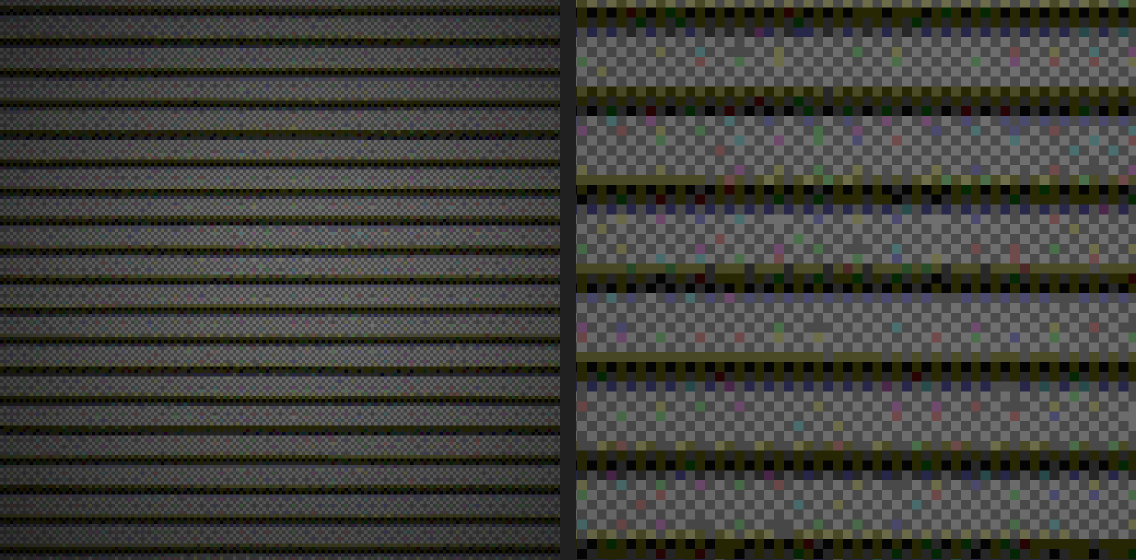
Left: the whole. Right: its middle third, enlarged.
Reproduce this pattern procedurally as a Shadertoy shader.

```glsl
// Dim grey screen crossed by dark horizontal scan bands, drawn in coarse square cells.
// Each colour channel gets a band profile plus noise, is ordered-dithered to a few
// levels by a 4x4 Bayer matrix, and is then shaded by an off-centre vignette.

const float CELLS        = 512.0 / 3.0;        // dither cells along the canvas height
const float BAND_PERIOD  = 0.0535;             // distance between dark bands
const float BAND_START   = 0.0165;             // centre of the lowest band
const vec2  BAND_WIDTH   = vec2(0.6, 2.1);     // dark core and outer edge, in cells
const float BAND_WOBBLE  = 0.0022;
const vec3  BODY_LEVEL   = vec3(2.5, 2.5, 2.49);
const vec3  BAND_LEVEL   = vec3(0.72, 0.74, 0.25);
const vec3  BAND_SHIFT   = vec3(0.0, 0.0, 0.3); // colour fringe, in cells
const float LEVEL_STEP   = 0.14;               // brightness of one dither level
const vec3  BLACK        = vec3(0.018, 0.016, 0.016);
const float GRAIN        = 0.09;               // noise per cell and channel
const float MOTTLE       = 0.07;               // slow drift of tone
const vec2  LIGHT_CENTRE = vec2(0.56, 0.53);
const float FALLOFF      = 1.4;
const float EDGE_FADE    = 0.25;               // tone lost before dithering
const int   SAMPLES      = 2;                  // antialiasing samples per axis

vec3 hash3(vec2 p) {
    vec3 q = fract(p.xyx * vec3(0.1031, 0.1030, 0.0973));
    q += dot(q, q.yxz + 33.33);
    return fract((q.xxy + q.yzz) * q.zyx);
}

vec2 gradientAt(vec2 p) {
    float angle = 6.28319 * hash3(p).x;
    return vec2(cos(angle), sin(angle));
}

float gradientNoise(vec2 p) {
    vec2 i = floor(p), f = fract(p);
    vec2 u = f * f * f * (f * (f * 6.0 - 15.0) + 10.0);
    vec2 e = vec2(1.0, 0.0);
    float a = dot(gradientAt(i), f);
    float b = dot(gradientAt(i + e.xy), f - e.xy);
    float c = dot(gradientAt(i + e.yx), f - e.yx);
    float d = dot(gradientAt(i + e.xx), f - e.xx);
    return mix(mix(a, b, u.x), mix(c, d, u.x), u.y);
}

// Recursive Bayer matrix, thresholds centred within 0..1
float bayer2(vec2 p) {
    p = mod(floor(p), 2.0);
    return mod(2.0 * p.x + 3.0 * p.y, 4.0);
}

float bayer4(vec2 p) {
    return (4.0 * bayer2(p) + bayer2(p * 0.5) + 0.5) / 16.0;
}

float vignette(vec2 p) {
    vec2 d = p - LIGHT_CENTRE;
    return exp(-FALLOFF * dot(d, d));
}

// Undithered tone of each channel, in dither levels
vec3 bandTone(vec2 p) {
    float sag = 0.007 * exp(-pow(abs(p.y - 0.77) / 0.13, 2.0));
    float y = p.y + sag + BAND_WOBBLE * gradientNoise(p * vec2(4.0, 19.0));
    float phase = (y - BAND_START) / BAND_PERIOD;
    float offset = (fract(phase + 0.5) - 0.5) * BAND_PERIOD * CELLS;
    vec3 body = smoothstep(BAND_WIDTH.x, BAND_WIDTH.y, abs(vec3(offset) - BAND_SHIFT));
    return mix(BAND_LEVEL, BODY_LEVEL, body);
}

vec3 screenColour(vec2 p) {
    vec2 cell = floor(p * CELLS + 0.0001);
    vec2 centre = (cell + 0.5) / CELLS;

    // Tone, slow mottling and grain
    vec3 tone = bandTone(centre);
    tone += MOTTLE * vec3(gradientNoise(centre * 7.0),
                          gradientNoise(centre * 7.0 + 31.0),
                          gradientNoise(centre * 7.0 + 67.0));
    tone += GRAIN * (2.0 * hash3(cell + 11.0) - 1.0);
    tone -= EDGE_FADE * (1.0 - vignette(centre));

    // Quantise, then light smoothly
    vec3 level = max(floor(tone + bayer4(cell)), 0.0);
    return (BLACK + LEVEL_STEP * level) * vignette(p);
}

void mainImage(out vec4 fragColor, in vec2 fragCoord) {
    vec3 colour = vec3(0.0);
    for (int j = 0; j < SAMPLES; j++) {
        for (int i = 0; i < SAMPLES; i++) {
            vec2 jitter = (vec2(i, j) + 0.5) / float(SAMPLES) - 0.5;
            colour += screenColour((fragCoord + jitter) / iResolution.y);
        }
    }
    fragColor = vec4(colour / float(SAMPLES * SAMPLES), 1.0);
}
```
